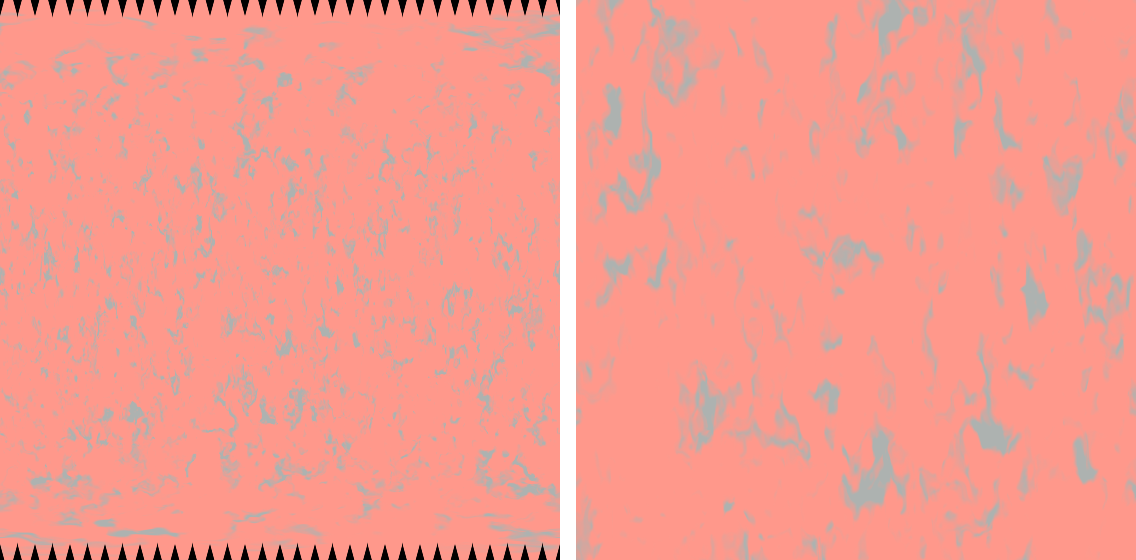
Left: the whole. Right: its middle third, enlarged.
A WebGL 2 fragment shader for this texture:

```glsl
#version 300 es
precision highp float;
// Pink globe map with warped grey flecks, unrolled between two rows of black teeth.

uniform vec2 u_resolution;
out vec4 fragColor;

const float PI = 3.14159;

// Integer lattice hash, 0 to 1
float hash(ivec3 cell) {
    uvec3 q = uvec3(cell) * uvec3(1597u, 3812u, 2741u);
    uint h = (q.x + 77u) ^ (q.y * 31u) ^ (q.z * 1973u);
    h = (h ^ (h >> 15)) * 73244475u;
    h = (h ^ (h >> 13)) * 73244475u;
    h ^= h >> 16;
    return float(h & 65535u) / 65535.0;
}

float valueNoise(vec3 p) {
    ivec3 c = ivec3(floor(p));
    vec3 f = fract(p);
    f = f * f * (3.0 - 2.0 * f);
    vec4 row;
    for (int i = 0; i < 4; i++) {
        ivec3 corner = c + ivec3(0, i & 1, i >> 1);
        row[i] = mix(hash(corner), hash(corner + ivec3(1, 0, 0)), f.x);
    }
    return mix(mix(row.x, row.y, f.y), mix(row.z, row.w, f.y), f.z);
}

float fbm(vec3 p) {
    float sum = 0.0, amplitude = 0.5;
    for (int i = 0; i < 3; i++) {
        sum += amplitude * valueNoise(p);
        p = p.yzx * 2.03 + 17.3;
        amplitude *= 0.5;
    }
    return sum / 0.875;
}

// Folded noise: small blots joined by thin, faint filaments
float flecks(vec3 p) {
    vec3 warp = vec3(fbm(p + 31.7), fbm(p + 58.2), fbm(p + 93.4)) - 0.5;
    float height = fbm(p + 3.5 * warp);
    return pow(clamp((height - 0.535) / 0.22, 0.0, 1.0), 1.6);
}

// Coverage of the triangular teeth on the top and bottom edges
float teeth(vec2 uv) {
    float depth = min(uv.y, 1.0 - uv.y);
    float fromAxis = abs(fract(uv.x * 32.0 + 0.5) - 0.5) / 32.0;
    float halfWidth = 0.0078 * (1.0 - depth / 0.029);
    float pixel = 1.0 / u_resolution.x;
    return smoothstep(-0.5 * pixel, 0.5 * pixel, halfWidth - fromAxis);
}

void main() {
    vec2 uv = gl_FragCoord.xy / u_resolution;

    // Longitude and latitude to a point on the globe
    float longitude = uv.x * 2.0 * PI;
    float latitude = (uv.y - 0.5) * PI;
    vec3 globe = vec3(cos(latitude) * cos(longitude), sin(latitude),
                      cos(latitude) * sin(longitude));

    vec3 pink = vec3(1.0, 0.597, 0.545);
    vec3 grey = vec3(0.68, 0.70, 0.69);
    vec3 color = mix(pink, grey, flecks(globe * 11.0 + 40.0));
    color = mix(color, vec3(0.01, 0.005, 0.005), teeth(uv));
    fragColor = vec4(color, 1.0);
}
```
